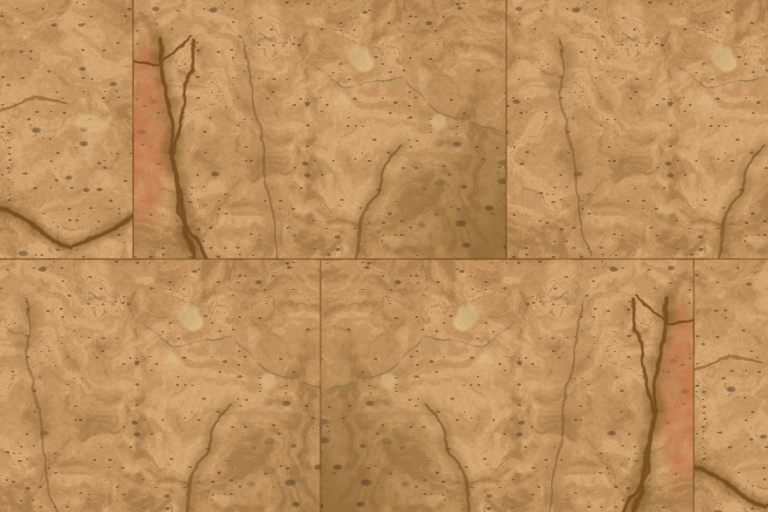
Write a Shadertoy shader that draws this texture.

```glsl
const vec2 SLAB = vec2(0.729, 0.506);  // slab size, in canvas heights
const float ROW_SPLIT = 0.494;         // height of the horizontal joint
const float TOP_START = 0.260;         // first joint, upper row
const float LOW_START = 0.626;         // first joint, lower row
const float JOINT = 0.0014;            // half width of a joint
const vec3 SAND = vec3(0.765, 0.58, 0.38);
const vec3 CREAM = vec3(0.825, 0.645, 0.445);
const vec3 TAN = vec3(0.665, 0.49, 0.30);
const vec3 OLIVE = vec3(0.53, 0.39, 0.19);
const vec3 VEIN = vec3(0.45, 0.28, 0.11);
const vec3 RUST = vec3(0.76, 0.44, 0.27);
const vec3 CALCITE = vec3(0.87, 0.74, 0.53);
const vec3 GREY = vec3(0.50, 0.42, 0.32);
const vec3 PIT = vec3(0.30, 0.22, 0.14);

float hash(vec2 p) {
  vec3 h = fract(p.xyx * vec3(0.1031, 0.1030, 0.0973));
  h += dot(h, h.yzx + 33.33);
  return fract((h.x + h.y) * h.z);
}

float noise(vec2 p) {
  vec2 i = floor(p), f = fract(p);
  f = f * f * (3.0 - 2.0 * f);
  return mix(mix(hash(i), hash(i + vec2(1, 0)), f.x),
             mix(hash(i + vec2(0, 1)), hash(i + vec2(1, 1)), f.x), f.y);
}

float fbm(vec2 p) {
  float sum = 0.0, amp = 0.5;
  for (int i = 0; i < 5; i++, amp *= 0.5) {
    sum += amp * noise(p);
    p = mat2(1.6, 1.2, -1.2, 1.6) * p + 7.3;
  }
  return sum;
}

vec2 warp(vec2 p) { return vec2(fbm(p), fbm(p + 31.0)) - 0.48; }

// Soft stroke from a to b
float stroke(vec2 p, vec2 a, vec2 b, float width) {
  vec2 d = b - a;
  float t = clamp(dot(p - a, d) / dot(d, d), 0.0, 1.0);
  return 1.0 - smoothstep(0.2 * width, width + 0.7 / iResolution.y, length(p - a - t * d));
}

float bend(vec2 p, vec2 a, vec2 b, vec2 c, float width) {
  return max(stroke(p, a, b, width), stroke(p, b, c, width));
}

float blob(vec2 p, vec2 center, vec2 radius) {
  return 1.0 - smoothstep(0.65, 1.1, length((p - center) / radius));
}

// Scattered dark pits, one candidate per cell
float pits(vec2 p, float cells, float share) {
  vec2 g = p * cells, id = floor(g);
  vec2 center = 0.3 + 0.4 * vec2(hash(id + 3.1), hash(id + 8.7));
  float radius = 0.10 + 0.17 * hash(id + 5.3);
  float d = length((fract(g) - center) * vec2(0.75, 1.2));
  return step(hash(id), share) * (1.0 - smoothstep(0.5 * radius, radius + 0.04, d));
}

// Mottled ground with hairlines and pits
vec3 ground(vec2 p) {
  vec2 w = warp(p * 7.0);
  float tone = 1.5 * fbm(p * 6.0 + w * 3.0) + 1.7 * fbm(p * vec2(34, 46) + w * 9.0) - 1.54;
  vec3 c = mix(SAND, CREAM, smoothstep(0.0, 0.45, tone));
  c = mix(c, TAN, smoothstep(0.0, 0.6, -tone));
  float hair = 1.0 - smoothstep(0.0, 0.016, abs(fbm(p * 11.0 + w * 5.0 + 40.0) - 0.48));
  c = mix(c, TAN * 0.92, 0.5 * hair * smoothstep(0.45, 0.65, noise(p * 9.0 + 60.0)));
  c *= 0.965 + 0.07 * noise(p * 260.0);
  return mix(c, PIT, 0.5 * max(pits(p, 75.0, 0.1), pits(p + 4.0, 34.0, 0.05)));
}

// Face with a heavy vein, pale fossils and an olive corner
vec3 veinedFace(vec2 p, float plain) {
  vec3 c = ground(p);
  vec2 w = p + 0.035 * warp(p * 16.0), band = w + vec2(0.1 * plain, 0);
  float rough = fbm(p * 28.0 + 11.0), heavy = 1.0 - plain;
  float corner = smoothstep(0.42, 0.76, p.x + 0.15 * (rough - 0.5)) * smoothstep(0.42, 0.0, p.y);
  c = mix(c, OLIVE, (0.75 - 0.45 * plain) * corner);
  c = mix(c, PIT, 0.7 * corner * pits(p, 24.0, 0.3));
  vec2 a = vec2(0.22, 0.42), b = vec2(0.255, 0.18), d = vec2(0.28, 0);
  c = mix(c, TAN * 0.95, 0.6 * rough * bend(band, a, b, d, 0.035));
  c = mix(c, VEIN, 0.4 * bend(band, a, b, d, 0.003));
  a = vec2(0.52, 0.22); b = vec2(0.47, 0.13); d = vec2(0.43, 0);
  c = mix(c, OLIVE, 0.8 * rough * bend(w, a, b, d, 0.025));
  c = mix(c, VEIN, 0.55 * bend(w, a, b, d, 0.004));
  a = vec2(0.52, 0.36);
  float crack = max(bend(w, vec2(0.25, 0.44), vec2(0.4, 0.34), a, 0.002),
                    bend(w, a, vec2(0.6, 0.28), vec2(0.73, 0.24), 0.003));
  c = mix(c, GREY, 0.6 * crack * smoothstep(0.3, 0.6, rough));
  float pale = max(blob(w, vec2(0.44, 0.39), vec2(0.028, 0.023)),
    0.55 * max(blob(w, vec2(0.4, 0.31), vec2(0.018)), blob(w, vec2(0.59, 0.265), vec2(0.016, 0.022))));
  c = mix(c, CALCITE * (0.85 + 0.3 * rough), 0.85 * pale);
  // Heavy vein with a rusty margin
  c = mix(c, RUST, heavy * rough * blob(w, vec2(0.025, 0.25), vec2(0.06, 0.2)));
  a = vec2(0.055, 0.43); b = vec2(0.083, 0.2); d = vec2(0.11, 0);
  c = mix(c, OLIVE, heavy * 1.1 * rough * bend(w, a, b, d, 0.03));
  float dark = max(bend(w, a, b, d, 0.006), bend(w, b, vec2(0.09, 0.09), vec2(0.14, 0), 0.005));
  dark = max(dark, bend(w, vec2(0.115, 0.42), vec2(0.1, 0.29), b, 0.004));
  dark = max(dark, bend(w, vec2(0, 0.39), vec2(0.055, 0.37), vec2(0.11, 0.43), 0.003));
  return mix(c, VEIN, 0.85 * heavy * dark);
}

// Face crossed by a low, V-shaped vein
vec3 crossedFace(vec2 p) {
  vec3 c = ground(p + 7.0);
  vec2 w = p + 0.03 * warp(p * 16.0), a = vec2(0.45, 0.11), b = vec2(0.61, 0.02), d = vec2(0.73, 0.085);
  c = mix(c, OLIVE, 0.5 * bend(w, a, b, d, 0.022));
  c = mix(c, VEIN, 0.85 * bend(w, a, b, d, 0.006));
  c = mix(c, VEIN, 0.5 * bend(w, vec2(0.46, 0.29), vec2(0.53, 0.32), vec2(0.6, 0.31), 0.003));
  return mix(c, CALCITE, 0.55 * blob(w, vec2(0.64, 0.26), vec2(0.035, 0.025)));
}

void mainImage(out vec4 fragColor, in vec2 fragCoord) {
  vec2 uv = fragCoord / iResolution.y;
  bool top = uv.y > ROW_SPLIT;
  float along = (uv.x - (top ? TOP_START : LOW_START)) / SLAB.x, column = floor(along);
  vec2 p = vec2(fract(along) * SLAB.x, uv.y - ROW_SPLIT + (top ? 0.0 : SLAB.y));
  float toJoint = min(min(p.x, SLAB.x - p.x), abs(uv.y - ROW_SPLIT));
  // Rows run through the faces in opposite order
  float face = mod((top ? column : -column) + 1.0, 3.0) - 1.0;
  if (face < 0.0) p.x += top ? 0.0 : 0.467;
  else if (face > 0.0) p.x += top ? 0.02 : -0.03;
  else if (!top) p.x = SLAB.x - p.x;
  vec3 color = face < 0.0 ? crossedFace(p) : veinedFace(p, face);
  float joint = 1.0 - smoothstep(JOINT - 0.5 / iResolution.y, JOINT + 1.0 / iResolution.y, toJoint);
  fragColor = vec4(mix(color, VEIN, joint * (0.35 + 0.35 * noise(uv * 30.0))), 1.0);
}
```
